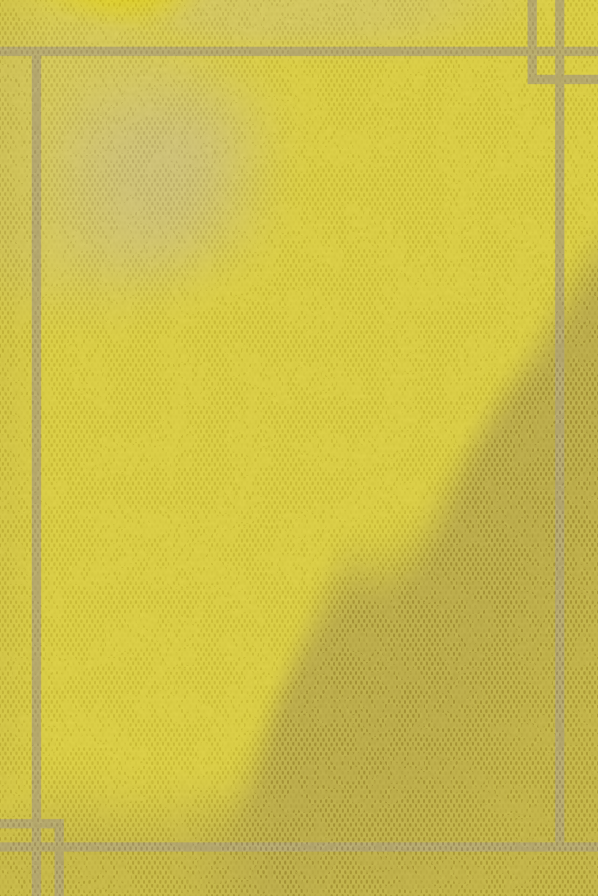
Reproduce this background procedurally as a WebGL 1 fragment shader.

```glsl
precision highp float;
// Woven yellow damask with a thin grey-gold frame and two overlapping corner squares.
// Soft pools of pale light and shade are layered first, then a staggered dot weave
// is thinned by scattered fern sprays. The sheet spans x 0..1 and y 0..1.5.

#define BASE_YELLOW vec3(0.845, 0.795, 0.265)
#define PURE_YELLOW vec3(0.860, 0.800, 0.170)
#define PALE_SAND vec3(0.795, 0.745, 0.480)
#define SHADE_OLIVE vec3(0.725, 0.665, 0.285)
#define FRAME_GREY vec3(0.690, 0.640, 0.440)
#define THREADS vec2(110.0, 63.0)
#define FERN_SCALE 8.5
#define WEAVE_DEPTH 0.105
#define FRAME_HALF 0.0078

const float TAU = 6.28319;
uniform vec2 u_resolution;

vec2 hash2(vec2 p) {
  p = vec2(dot(p, vec2(127.1, 311.7)), dot(p, vec2(269.5, 183.3)));
  return fract(sin(p) * 43758.5);
}

float gradDot(vec2 cell, vec2 offset, vec2 f) {
  return dot(hash2(cell + offset) * 2.0 - 1.0, f - offset);
}

float gradientNoise(vec2 p) {
  vec2 i = floor(p), f = fract(p);
  vec2 w = f * f * (3.0 - 2.0 * f);
  float low = mix(gradDot(i, vec2(0.0), f), gradDot(i, vec2(1.0, 0.0), f), w.x);
  float high = mix(gradDot(i, vec2(0.0, 1.0), f), gradDot(i, vec2(1.0), f), w.x);
  return mix(low, high, w.y);
}

// Soft elliptical pool, 1 inside and 0 beyond its radii
float pool(vec2 p, vec2 center, vec2 radii, float inner) {
  return 1.0 - smoothstep(inner, 1.0, length((p - center) / radii));
}

// One fern: a lens-shaped outline cut into slanted leaflets
float fern(vec2 d, float angle) {
  float c = cos(angle), s = sin(angle);
  d = vec2(c * d.x - s * d.y, s * d.x + c * d.y);
  float side = abs(d.x);
  float body = 0.34 * (1.0 - d.y * d.y / 0.5) - side;
  float leaflets = 0.5 + 0.5 * cos(TAU * (d.y * 4.2 - side * 3.6));
  float stem = 1.0 - smoothstep(0.02, 0.06, side);
  return smoothstep(-0.02, 0.07, body) * max(smoothstep(0.3, 0.7, leaflets), stem);
}

float fernField(vec2 p) {
  vec2 cell = floor(p);
  float cover = 0.0;
  for (int j = -1; j <= 1; j++) {
    for (int i = -1; i <= 1; i++) {
      vec2 id = cell + vec2(float(i), float(j));
      vec2 r = hash2(id);
      vec2 center = id + 0.25 + 0.5 * r.yx;
      cover = max(cover, fern(p - center, (r.x - 0.5) * 3.6));
    }
  }
  return cover;
}

// Antialiased rectangular strip between two corners
float strip(vec2 p, vec2 lo, vec2 hi) {
  vec2 q = abs(p - 0.5 * (lo + hi)) - 0.5 * (hi - lo) - FRAME_HALF;
  float aa = 0.75 / u_resolution.x;
  return 1.0 - smoothstep(-aa, aa, max(q.x, q.y));
}

float frame(vec2 p) {
  // Long rails
  float m = strip(p, vec2(-0.1, 1.414), vec2(1.1, 1.414));
  m = max(m, strip(p, vec2(-0.1, 0.082), vec2(1.1, 0.082)));
  m = max(m, strip(p, vec2(0.061, -0.1), vec2(0.061, 1.414)));
  m = max(m, strip(p, vec2(0.936, 0.082), vec2(0.936, 1.6)));
  // Upper right square
  m = max(m, strip(p, vec2(0.890, 1.367), vec2(0.890, 1.6)));
  m = max(m, strip(p, vec2(0.890, 1.367), vec2(1.1, 1.367)));
  // Lower left square
  m = max(m, strip(p, vec2(-0.1, 0.121), vec2(0.099, 0.121)));
  return max(m, strip(p, vec2(0.099, -0.1), vec2(0.099, 0.121)));
}

void main() {
  vec2 p = gl_FragCoord.xy / u_resolution * vec2(1.0, 1.5);
  vec2 soft = p + 0.03 * vec2(gradientNoise(p * 5.0), gradientNoise(p * 5.0 + 19.0));

  // Pale light in the upper left and along the top
  float pale = 0.40 * pool(soft, vec2(0.14, 1.24), vec2(0.40, 0.34), 0.45);
  pale += 0.50 * pool(soft, vec2(0.26, 1.21), vec2(0.24, 0.23), 0.1);
  pale = max(pale, 0.48 * pool(soft, vec2(0.50, 1.50), vec2(0.46, 0.12), 0.35));
  vec3 color = mix(BASE_YELLOW, PALE_SAND, pale);
  color = mix(color, PURE_YELLOW, pool(soft, vec2(0.19, 1.53), vec2(0.17, 0.09), 0.2));

  // Shade rising toward the right along a stepped slope
  float edge = 0.16 + 0.40 * smoothstep(0.36, 0.60, soft.x) + 0.57 * smoothstep(0.60, 1.08, soft.x);
  float shade = smoothstep(-0.07, 0.10, edge - soft.y);
  shade *= mix(0.62, 1.0, smoothstep(0.25, 0.50, p.x));
  shade *= 1.0 - 0.25 * smoothstep(0.25, 0.85, edge - p.y);
  shade = max(shade, 0.25 * (1.0 - smoothstep(0.0, 0.10, p.x)));
  color = mix(color, SHADE_OLIVE, shade);

  float rail = frame(p);
  color = mix(color, FRAME_GREY, 0.88 * rail);

  // Staggered weave, smooth where ferns lie
  vec2 wobble = 0.12 * vec2(gradientNoise(p * 45.0), gradientNoise(p * 45.0 + 7.0));
  float ferns = fernField(p * FERN_SCALE + 2.0 * wobble);
  vec2 thread = TAU * (p * THREADS + wobble);
  float dots = smoothstep(-0.2, 0.8, cos(thread.x) * cos(thread.y));
  float depth = WEAVE_DEPTH * (0.75 + 0.5 * shade) * (1.0 - 0.72 * ferns);
  color -= depth * (dots - 0.30) * vec3(0.85, 1.0, 0.75);
  color += 0.014 * (ferns - 0.4) * (1.0 - rail);
  color += 0.022 * gradientNoise(p * vec2(90.0, 150.0));
  gl_FragColor = vec4(clamp(color, 0.0, 1.0), 1.0);
}
```
